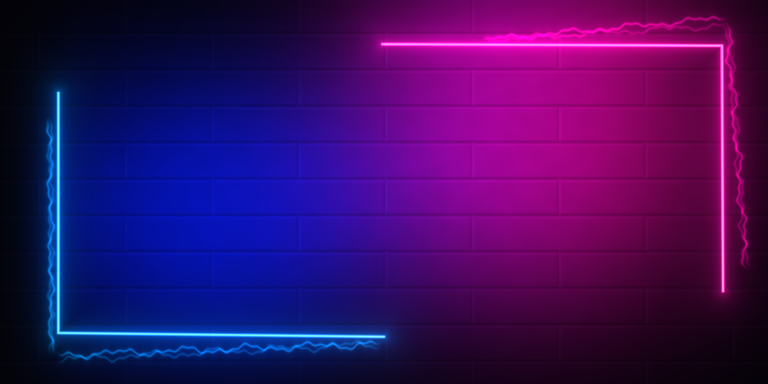
Reproduce this background procedurally as a Shadertoy shader.

```glsl
// Two L-shaped neon tubes, cyan and pink, in front of a dark brick wall.
// Soft elliptical lights tint the wall, the tubes are segment distances with
// exponential halos, and faint electric strands are bent by layered sines.

float segmentDistance(vec2 p, vec2 a, vec2 b) {
    vec2 ab = b - a;
    float t = clamp(dot(p - a, ab) / dot(ab, ab), 0.0, 1.0);
    return length(p - a - ab * t);
}

// Elliptical pool of light with a fairly flat centre
float pool(vec2 p, vec2 centre, vec2 radius) {
    return exp(-pow(length((p - centre) / radius), 2.4));
}

float jagged(float s, float seed) {
    return 0.5 * sin(s * 37.0 + seed) + 0.3 * sin(s * 83.0 + seed * 2.3)
         + 0.2 * sin(s * 191.0 + seed * 4.1);
}

// Thin wavering filament from a to b, fading at both ends
float strand(vec2 p, vec2 a, vec2 b, float amplitude, float seed) {
    float len = distance(a, b);
    vec2 dir = (b - a) / len;
    float s = dot(p - a, dir);
    float side = dot(p - a, vec2(-dir.y, dir.x));
    float d = abs(side - amplitude * jagged(s, seed));
    float ends = smoothstep(0.0, 0.04, s) * smoothstep(len, len - 0.04, s);
    return ends * (exp(-d * d / 1.2e-5) + 0.25 * exp(-d / 0.012));
}

// x: dark joint, y: lit edge beside it
vec2 brickJoints(vec2 p) {
    vec2 size = vec2(0.452, 0.0948);
    vec2 q = (p - vec2(0.323, 0.820)) / size;
    float oddRow = mod(floor(q.y), 2.0);
    q.x += 0.5 * (1.0 - oddRow);
    vec2 d = (fract(q + 0.5) - 0.5) * size;
    vec2 dark = exp(-d * d / 1.6e-5);
    vec2 offset = d + vec2(-0.005, 0.007);
    vec2 lit = exp(-offset * offset / 1.4e-5);
    return vec2(max(dark.x * 0.6, dark.y), max(lit.x, lit.y * 0.8));
}

// Pale core, saturated rim, then a tight and a wide halo
vec3 neon(float d, vec3 core, vec3 glow) {
    float pixel = 1.0 / iResolution.y;
    float body = 1.0 - smoothstep(0.0045 - pixel, 0.0045 + pixel, d);
    float heart = exp(-d * d / 1.2e-5);
    vec3 halo = glow * (0.5 * exp(-d / 0.011) + 0.28 * exp(-d / 0.05));
    return halo + body * mix(glow * 0.5, core, heart);
}

void mainImage(out vec4 fragColor, in vec2 fragCoord) {
    vec2 p = fragCoord / iResolution.xy * vec2(2.0, 1.0);

    // Light on the wall
    float blueLight = pool(p, vec2(0.57, 0.45), vec2(0.48, 0.38));
    blueLight *= smoothstep(-0.02, 0.22, p.x);
    float pinkLight = pool(p, vec2(1.39, 0.67), vec2(0.50, 0.49));
    vec3 magenta = mix(vec3(0.65, 0.005, 0.58), vec3(0.66, 0.005, 0.42),
                       smoothstep(1.1, 1.8, p.x));
    vec3 color = vec3(0.012, 0.008, 0.03);
    color += vec3(0.0, 0.065, 0.68) * blueLight + magenta * pinkLight;

    // Brick relief and slight surface mottling
    vec2 joints = brickJoints(p);
    float mottle = sin(p.x * 41.0 + 2.0 * sin(p.y * 29.0)) * sin(p.y * 53.0 + sin(p.x * 23.0));
    color *= 1.0 + 0.015 * mottle - 0.16 * joints.x + 0.08 * joints.y;
    color += vec3(0.008, 0.006, 0.014) * joints.y;

    // Electric strands, paired with different seeds
    float cyanArc = 0.0;
    float pinkArc = 0.0;
    for (int i = 0; i < 2; i++) {
        float k = float(i);
        float seed = 1.7 + 3.1 * k;
        float weight = 1.0 - 0.45 * k;
        cyanArc += weight * strand(p, vec2(0.14, 0.075 - 0.012 * k), vec2(1.0, 0.105), 0.013, seed);
        cyanArc += weight * strand(p, vec2(0.130, 0.70), vec2(0.134, 0.07), 0.009, seed + 2.0);
        pinkArc += weight * strand(p, vec2(1.25, 0.895), vec2(1.90, 0.955 - 0.02 * k), 0.010, seed + 4.0);
        pinkArc += weight * strand(p, vec2(1.893, 0.95), vec2(1.945, 0.29), 0.012, seed + 5.0);
    }
    color += vec3(0.0, 0.24, 0.36) * cyanArc + vec3(0.36, 0.0, 0.23) * pinkArc;

    // Neon tubes
    vec2 cyanCorner = vec2(0.152, 0.133);
    float cyanTube = min(segmentDistance(p, vec2(0.152, 0.758), cyanCorner),
                         segmentDistance(p, cyanCorner, vec2(1.0, 0.123)));
    vec2 pinkCorner = vec2(1.880, 0.881);
    float pinkTube = min(segmentDistance(p, vec2(0.996, 0.885), pinkCorner),
                         segmentDistance(p, pinkCorner, vec2(1.883, 0.242)));
    color += neon(cyanTube, vec3(0.45, 0.62, 0.45), vec3(0.0, 0.42, 0.68));
    color += neon(pinkTube, vec3(0.55, 0.60, 0.55), vec3(0.72, 0.01, 0.46));

    fragColor = vec4(clamp(color, 0.0, 1.0), 1.0);
}
```
